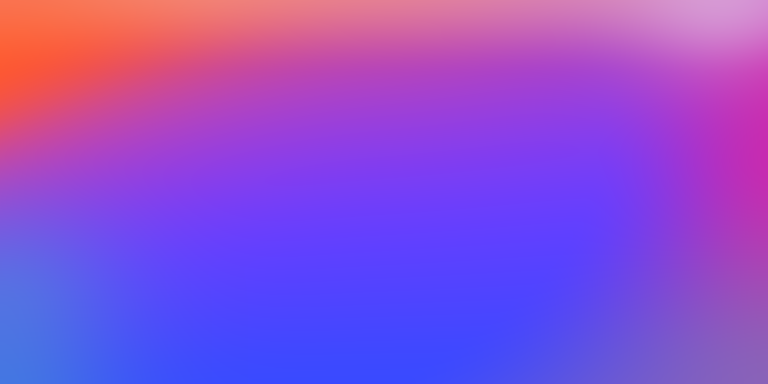
Write a Shadertoy shader that draws this background.

```glsl
// A soft colour field: a blue-violet-orange ramp climbs the canvas and bends
// upward toward the left edge. A cool glow, a magenta side and a pastel wash
// along the top are then laid over it with smooth masks.

#define RAMP_STEP 0.22
#define LEFT_BEND 0.42
#define COOL_STRENGTH 0.52
#define WASH_STRENGTH 0.47
#define CORNER_STRENGTH 0.50
#define CORNER_CENTRE vec2(0.94, 0.98)
#define CORNER_RADIUS vec2(0.12, 0.18)

const vec3 COOL_BLUE = vec3(0.29, 0.63, 0.78);
const vec3 SLATE = vec3(0.54, 0.385, 0.72);
const vec3 MAGENTA = vec3(0.785, 0.165, 0.685);
const vec3 PEACH = vec3(0.92, 0.73, 0.73);
const vec3 LILAC = vec3(0.86, 0.76, 0.90);

const int STOPS = 7;
const vec3 RAMP[STOPS] = vec3[STOPS](
    vec3(0.21, 0.295, 1.00), vec3(0.305, 0.267, 1.00),
    vec3(0.41, 0.243, 1.00), vec3(0.57, 0.239, 0.90),
    vec3(0.757, 0.278, 0.68), vec3(0.98, 0.325, 0.23),
    vec3(1.00, 0.365, 0.17));

// Quadratic B-spline weight: blends the stops without creases.
float splineWeight(float d) {
    d = abs(d);
    float tail = max(1.5 - d, 0.0);
    return d < 0.5 ? 0.75 - d * d : 0.5 * tail * tail;
}

vec3 rampColour(float t) {
    float position = clamp(t / RAMP_STEP, 0.0, float(STOPS - 1));
    vec3 sum = vec3(0.0);
    float total = 0.0;
    for (int i = 0; i < STOPS; i++) {
        float weight = splineWeight(position - float(i));
        sum += RAMP[i] * weight;
        total += weight;
    }
    return sum / total;
}

float gaussian(vec2 d) {
    return exp(-dot(d, d));
}

void mainImage(out vec4 fragColor, in vec2 fragCoord) {
    vec2 p = fragCoord / iResolution.xy;

    // Body ramp, bent by the distance from the left edge
    float left = max(1.0 - 1.7 * p.x, 0.0);
    float bend = left * left * (0.05 + LEFT_BEND * p.y);
    bend -= 0.08 * p.y * smoothstep(0.5, 0.8, p.x);
    vec3 colour = rampColour(p.y + bend);

    // Cool glow in the lower left
    float cool = gaussian(vec2(p.x / 0.16, 0.0));
    cool *= 1.0 - smoothstep(0.2, 0.65, p.y);
    colour = mix(colour, COOL_BLUE, COOL_STRENGTH * cool);

    // Right side: slate below, magenta above, with a curved inner edge
    float below = max(1.0 - p.y / 0.6, 0.0);
    float innerEdge = mix(0.77, 0.50, below * below);
    vec3 sideColour = mix(SLATE, MAGENTA, smoothstep(0.0, 0.6, p.y));
    colour = mix(colour, sideColour, smoothstep(innerEdge, 1.02, p.x));

    // Pastel wash along the top and a glow in the upper right
    vec3 pastel = mix(PEACH, LILAC, smoothstep(0.2, 0.9, p.x));
    float band = smoothstep(0.8, 1.04, p.y);
    band *= WASH_STRENGTH * mix(0.55, 1.0, smoothstep(0.0, 0.3, p.x));
    float corner = CORNER_STRENGTH * gaussian((p - CORNER_CENTRE) / CORNER_RADIUS);
    colour = mix(colour, pastel, 1.0 - (1.0 - band) * (1.0 - corner));

    fragColor = vec4(colour, 1.0);
}
```
